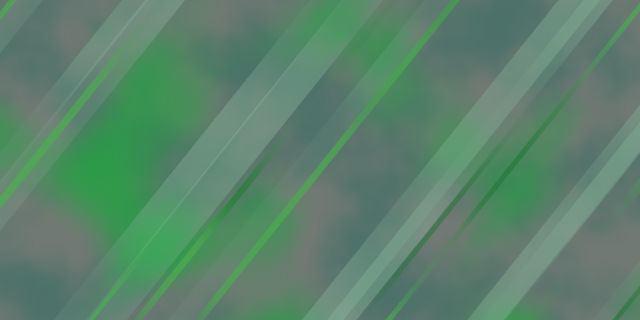
A WebGL 1 fragment shader for this background:

```glsl
precision highp float;

// Soft green blotches over a cloudy grey-teal ground, crossed by diagonal
// translucent bands and thin green lines. Clouds and blotches are gradient
// noise; bands and lines are jittered repeats across the diagonal.

uniform vec2 u_resolution;

const float TAU = 6.283185;
const float SLANT = 0.895; // angle of the bands, in radians

const vec3 TEAL = vec3(0.30, 0.445, 0.41);
const vec3 WARM_GREY = vec3(0.445, 0.475, 0.455);
const vec3 GREEN = vec3(0.14, 0.63, 0.26);
const vec3 PALE = vec3(0.52, 0.70, 0.60);
const vec3 LINE_DARK = vec3(0.13, 0.46, 0.21);
const vec3 LINE_BRIGHT = vec3(0.30, 0.67, 0.32);

float hash(vec2 p) {
  vec3 q = fract(p.xyx * 0.1031);
  q += dot(q, q.yzx + 33.33);
  return fract((q.x + q.y) * q.z);
}

float cornerSlope(vec2 corner, vec2 offset) {
  float angle = TAU * hash(corner);
  return dot(vec2(cos(angle), sin(angle)), offset);
}

float gradientNoise(vec2 p) {
  vec2 i = floor(p);
  vec2 f = p - i;
  vec2 u = f * f * f * (f * (f * 6.0 - 15.0) + 10.0);
  vec2 e = vec2(0.0, 1.0);
  float low = mix(cornerSlope(i, f), cornerSlope(i + e.yx, f - e.yx), u.x);
  float high = mix(cornerSlope(i + e, f - e), cornerSlope(i + 1.0, f - 1.0), u.x);
  return mix(low, high, u.y);
}

float fbm(vec2 p) {
  float sum = 0.0;
  float weight = 1.0;
  for (int octave = 0; octave < 4; octave++) {
    sum += weight * gradientNoise(p);
    p = p * 2.03 + 17.3;
    weight *= 0.5;
  }
  return sum;
}

// One jittered stripe per cell: x is its coverage, y a random id.
vec2 stripe(float across, float pitch, float halfWidth, float seed, float soft) {
  float cell = floor(across / pitch);
  float id = hash(vec2(cell, seed));
  float centre = (cell + 0.3 + 0.4 * id) * pitch;
  float extent = halfWidth * mix(0.6, 1.4, hash(vec2(cell, seed + 5.0)));
  float edge = abs(across - centre) - extent;
  return vec2(1.0 - smoothstep(-soft, soft, edge), id);
}

// Slow variation along the length of one stripe.
float alongNoise(float along, float id, float frequency) {
  return gradientNoise(vec2(along * frequency + 9.0 * id, 41.0 * id + 0.4));
}

void main() {
  vec2 p = gl_FragCoord.xy / u_resolution.y;
  vec2 direction = vec2(cos(SLANT), sin(SLANT));
  float along = dot(p, direction);
  float across = dot(p, vec2(direction.y, -direction.x));
  float soft = max(0.002, 0.8 / u_resolution.y);

  // Cloudy ground
  float cloud = fbm(p * 2.7 + 31.0);
  float haze = gradientNoise(p * 1.6 + 73.0);
  vec3 color = mix(TEAL, WARM_GREY, smoothstep(-0.6, 0.45, cloud + 0.5 * haze));

  // Green blotches, stepped by broad panes along the diagonal
  vec2 pane = stripe(across, 0.38, 0.085, 3.0, soft);
  vec2 q = vec2(across, along * 0.75) * 2.2 + 12.6;
  float blotch = gradientNoise(q) + 0.5 * gradientNoise(q * 2.0 + 8.7);
  blotch += pane.x * (pane.y - 0.4) * 0.22;
  color = mix(color, GREEN, smoothstep(-0.1, 0.75, blotch));

  // Pale translucent bands
  for (int i = 0; i < 2; i++) {
    float layer = float(i);
    vec2 band = stripe(across, 0.33 + 0.14 * layer, 0.038, 11.0 + 7.0 * layer, soft);
    float fade = smoothstep(-0.35, 0.3, alongNoise(along, band.y, 1.8));
    color = mix(color, PALE, band.x * mix(0.08, 0.42, fade));
  }

  // Thin lines, shifting between dark and bright green
  for (int i = 0; i < 2; i++) {
    float layer = float(i);
    vec2 line = stripe(across, 0.36 + 0.26 * layer, 0.011, 29.0 + 9.0 * layer, soft);
    float fade = smoothstep(-0.35, 0.2, alongNoise(along, line.y, 1.3));
    float tone = smoothstep(-0.25, 0.2, alongNoise(along + 5.0, line.y, 1.6));
    color = mix(color, mix(LINE_DARK, LINE_BRIGHT, tone), line.x * fade * 0.75);
  }

  gl_FragColor = vec4(color, 1.0);
}
```
